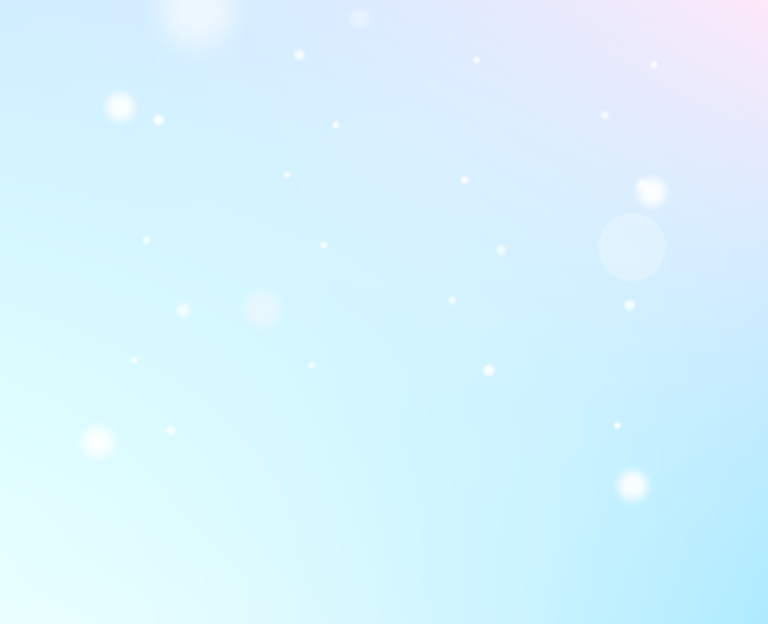
This background is drawn by a WebGL 2 fragment shader. Its source:

```glsl
#version 300 es
precision highp float;

uniform vec2 u_resolution;
out vec4 fragColor;

#define SPARKLE_COUNT 20
#define SPARKLE_MIN_RADIUS 0.008
#define SPARKLE_MAX_RADIUS 0.017
#define SPARKLE_LOW vec2(0.10, 0.25)
#define SPARKLE_HIGH vec2(1.10, 0.94)
#define SPARKLE_SEED vec2(0.36, 0.68)
#define GLOW_CORE 0.25
#define ORB_RADIUS 0.034

const vec3 WHITE = vec3(0.99, 1.0, 1.0);
const vec3 MIST = vec3(0.93, 0.97, 1.0);

float hash(float n) {
    return fract(sin(n * 12.9898) * 43758.5453);
}

// Smooth curve through three evenly spaced colours
vec3 curve(vec3 start, vec3 middle, vec3 end, float t) {
    return start * (2.0 * t - 1.0) * (t - 1.0)
         + middle * 4.0 * t * (1.0 - t)
         + end * t * (2.0 * t - 1.0);
}

// Soft spot with a bright centre
float glow(vec2 p, vec2 center, float radius) {
    return 1.0 - smoothstep(radius * GLOW_CORE, radius, distance(p, center));
}

// Flat disc with an antialiased rim
float disc(vec2 p, vec2 center, float radius) {
    float edge = 1.5 / u_resolution.y;
    return 1.0 - smoothstep(radius - edge, radius + edge, distance(p, center));
}

// Pastel sky blended across both axes
vec3 sky(vec2 uv) {
    vec3 bottom = curve(vec3(0.92, 1.0, 1.0), vec3(0.84, 0.97, 1.0),
                        vec3(0.68, 0.92, 1.0), uv.x);
    vec3 middle = curve(vec3(0.85, 0.98, 1.0), vec3(0.83, 0.96, 1.0),
                        vec3(0.81, 0.925, 1.0), uv.x);
    vec3 top = curve(vec3(0.82, 0.93, 1.0), vec3(0.87, 0.92, 1.0),
                     vec3(1.0, 0.91, 0.98), uv.x);
    return curve(bottom, middle, top, uv.y);
}

// Small lights spread by a low-discrepancy sequence
float sparkles(vec2 p) {
    float light = 0.0;
    for (int i = 0; i < SPARKLE_COUNT; i++) {
        float n = float(i);
        vec2 spread = fract(SPARKLE_SEED + n * vec2(0.7549, 0.5698));
        vec2 center = mix(SPARKLE_LOW, SPARKLE_HIGH, spread);
        float size = pow(hash(n + 1.0), 3.0);
        float radius = mix(SPARKLE_MIN_RADIUS, SPARKLE_MAX_RADIUS, size);
        float strength = mix(0.65, 0.95, hash(n + 31.0));
        light = max(light, strength * glow(p, center, radius));
    }
    return light;
}

void main() {
    vec2 uv = gl_FragCoord.xy / u_resolution;
    vec2 p = gl_FragCoord.xy / u_resolution.y;
    vec3 color = sky(uv);

    // Translucent discs
    color = mix(color, MIST, 0.06 * disc(p, vec2(0.62, 0.68), 0.14));
    color = mix(color, MIST, 0.45 * disc(p, vec2(1.013, 0.604), 0.054));

    // Broad hazy glows
    color = mix(color, MIST, 0.95 * glow(p, vec2(0.316, 0.984), 0.092));
    color = mix(color, MIST, 0.75 * glow(p, vec2(0.419, 0.505), 0.043));
    color = mix(color, MIST, 0.60 * glow(p, vec2(0.577, 0.970), 0.024));

    // Bright orbs
    float orbs = glow(p, vec2(0.193, 0.829), ORB_RADIUS);
    orbs = max(orbs, glow(p, vec2(1.045, 0.692), ORB_RADIUS));
    orbs = max(orbs, glow(p, vec2(0.157, 0.292), ORB_RADIUS * 1.1));
    orbs = max(orbs, glow(p, vec2(1.014, 0.222), ORB_RADIUS * 1.05));
    color = mix(color, WHITE, 0.92 * orbs);

    color = mix(color, WHITE, sparkles(p));
    fragColor = vec4(color, 1.0);
}
```
